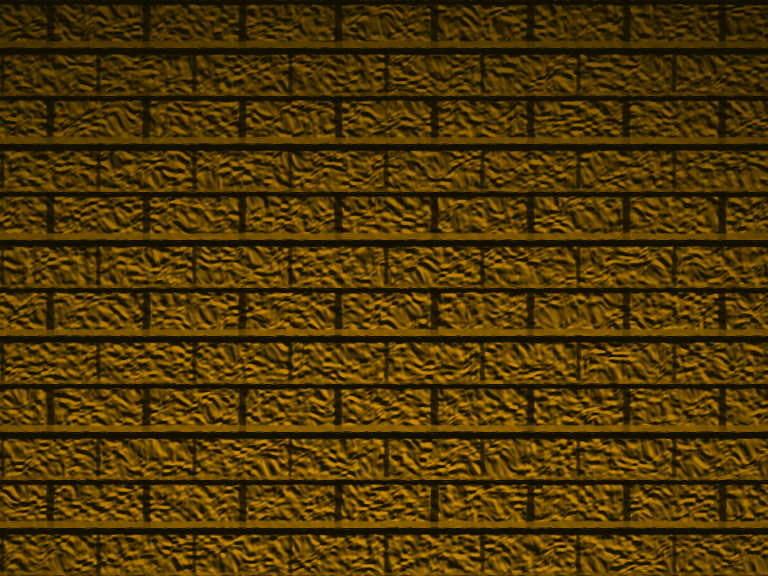
Write a Shadertoy shader that draws this texture.

```glsl
// Amber wall of rough bricks in running bond: 8 bricks across, 12 courses down.
// Embossed noise lights the stone from below; dark joints, bright ledges
// and a broad light falloff towards the top and sides complete the wall.

const vec2 WALL = vec2(16.0, 12.0);          // half-bricks across, courses down
const vec3 SHADOW = vec3(0.06, 0.048, 0.0);
const vec3 AMBER = vec3(0.72, 0.49, 0.0);

float hash(vec2 p) {
    return fract(sin(dot(p, vec2(127.1, 311.7))) * 43758.55);
}

float noise(vec2 p) {
    vec2 i = floor(p), f = fract(p);
    f = f * f * (3.0 - 2.0 * f);
    return mix(mix(hash(i), hash(i + vec2(1, 0)), f.x),
               mix(hash(i + vec2(0, 1)), hash(i + vec2(1, 1)), f.x), f.y);
}

// Height of the stone, bent by a slower noise into slanted ridges
float stoneHeight(vec2 p) {
    float bend = noise(p * 2.5 + 31.0) - 0.5;
    vec2 s = p * vec2(7.5, 10.5) + bend * vec2(1.0, 3.0);
    return 0.7 * noise(s) + 0.3 * noise(s * 1.9 + 17.0);
}

// Brightness of the relief: slopes facing the lower left are lit
float emboss(vec2 p, vec2 offset, float depth) {
    return 0.5 + depth * (stoneHeight(p) - stoneHeight(p + offset));
}

// 1 inside the band from a to b, with soft edges
float band(float x, float a, float b, float soft) {
    return smoothstep(a - soft, a + soft, x) * (1.0 - smoothstep(b - soft, b + soft, x));
}

// Brightness of the wall at p, in course heights, with y running down
float wall(vec2 p) {
    float course = floor(p.y);
    float shifted = 1.0 - mod(course, 2.0);  // every other course, from the top
    float relief = clamp(emboss(p, vec2(-0.03, 0.065), 1.65), 0.06, 1.05);
    float rough = noise(p * 11.0 + 5.0) - 0.5;

    // Stone face
    float y = p.y - course + rough * 0.035;
    float v = relief;

    // Upright joints, wider in the shifted courses
    float x = abs(mod(p.x - 0.05 - shifted + 1.0, 2.0) - 1.0) + rough * 0.035;
    float halfWidth = mix(0.042, 0.078, shifted);
    float joint = 1.0 - smoothstep(halfWidth - 0.03, halfWidth + 0.03, x);
    v = mix(v, 0.02 + 0.13 * relief, joint * mix(0.85, 0.95, shifted));

    // Bright ledge under each course, smooth and deep when shifted
    float ledge = band(y, mix(0.92, 0.86, shifted), 1.1, 0.02);
    float ledgeTone = mix(0.38 + 0.45 * relief, 0.62 + 0.14 * relief, shifted);
    v = mix(v, ledgeTone * (1.0 - 0.25 * joint), ledge);

    // Dark bed joint above each course
    float bed = band(y, 0.01, mix(0.145, 0.105, shifted), 0.025);
    float nextBed = smoothstep(0.98, 1.02, y);
    return mix(v, 0.02, max(max(bed, nextBed), 1.0 - smoothstep(0.0, 0.03, y)));
}

// Broad light, strongest low in the middle
float lighting(vec2 uv) {
    vec2 d = uv - vec2(0.5, 0.22);
    return 1.04 - dot(d * d, vec2(0.7, 0.85));
}

void mainImage(out vec4 fragColor, in vec2 fragCoord) {
    vec2 uv = fragCoord / iResolution.xy;
    vec2 p = vec2(uv.x, 1.0 - uv.y) * WALL;
    float v = wall(p) * lighting(uv);
    fragColor = vec4(mix(SHADOW, AMBER, v), 1.0);
}
```
